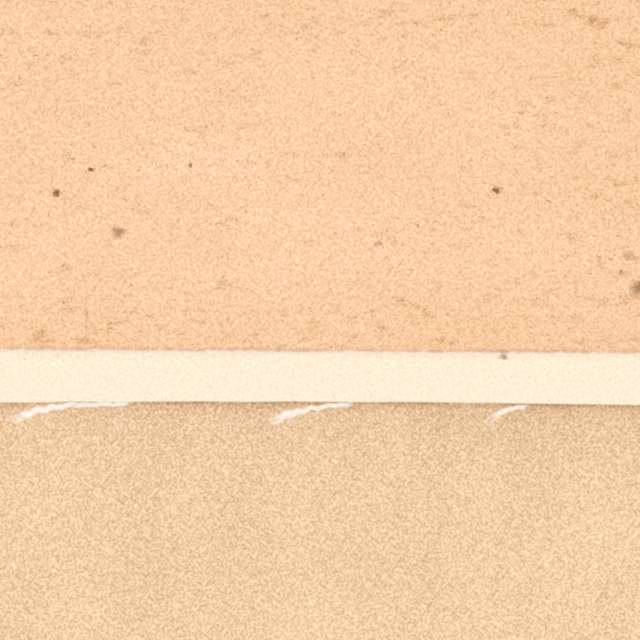
Reproduce this texture procedurally as a Shadertoy shader.

```glsl
// Aged paper: a warm, foxed sheet above a pale cut edge and a tan backing board.
// Rotated gradient noise makes clustered stains and grain; distance functions
// place the edges, dark specks and torn white fibres.
#define SHEET_COLOR vec3(0.988, 0.818, 0.658)
#define BOARD_COLOR vec3(0.942, 0.803, 0.648)
#define STRIP_COLOR vec3(0.995, 0.942, 0.845)
#define STAIN_COLOR vec3(0.740, 0.520, 0.330)
#define SHADOW_COLOR vec3(0.680, 0.510, 0.370)
#define FIBRE_COLOR vec3(1.000, 0.965, 0.930)
#define STRIP_TOP 0.4550
#define STRIP_BOTTOM 0.3705
#define GRAIN_SCALE 215.0
#define GRAIN_AMOUNT 0.140
#define STAIN_AMOUNT 0.48

// Speck: centre x, centre y, radius, darkness
const vec4 SPECKS[8] = vec4[8](
    vec4(.088, .699, .0058, .75), vec4(.143, .736, .0042, .70),
    vec4(.296, .742, .0042, .55), vec4(.776, .703, .0058, .75),
    vec4(.185, .637, .0100, .45), vec4(.787, .445, .0062, .50),
    vec4(.998, .550, .0130, .50), vec4(.592, .620, .0055, .32));

// Fibre: left end, right end, drop below the edge, curl exponent
const vec4 FIBRES[3] = vec4[3](
    vec4(.012, .208, .025, 5.0), vec4(.416, .556, .027, 2.3),
    vec4(.757, .830, .028, 2.6));

vec2 gradient(ivec2 cell) {
    uint h = uint(cell.x) * 1597334677u ^ uint(cell.y) * 3812015801u;
    h = (h ^ (h >> 15)) * 2246822519u;
    h ^= h >> 13;
    float angle = float(h & 65535u) * 6.28318 / 65536.0;
    return vec2(cos(angle), sin(angle));
}

float gradientNoise(vec2 p) {
    ivec2 i = ivec2(floor(p));
    vec2 f = fract(p);
    vec2 u = f * f * f * (f * (f * 6.0 - 15.0) + 10.0);
    float a = dot(gradient(i), f);
    float b = dot(gradient(i + ivec2(1, 0)), f - vec2(1, 0));
    float c = dot(gradient(i + ivec2(0, 1)), f - vec2(0, 1));
    float d = dot(gradient(i + ivec2(1, 1)), f - vec2(1, 1));
    return mix(mix(a, b, u.x), mix(c, d, u.x), u.y);
}

// Each octave is turned so that the lattice does not show
float fbm(vec2 p) {
    float sum = 0.0, amp = 0.6;
    for (int k = 0; k < 4; k++) {
        sum += amp * gradientNoise(p);
        p = mat2(1.6, 1.1, -1.1, 1.6) * p + 7.3;
        amp *= 0.62;
    }
    return sum;
}

float grain(vec2 p) {
    vec2 q = mat2(0.80, 0.60, -0.60, 0.80) * p * GRAIN_SCALE;
    vec2 r = mat2(0.92, -0.39, 0.39, 0.92) * p * GRAIN_SCALE;
    return gradientNoise(q) + 0.50 * gradientNoise(r * 0.62 + 31.7)
         + 0.32 * gradientNoise(q.yx * 0.31 + 83.1);
}

vec3 sheet(vec2 p) {
    // Stains gather at the top, the right side and near the cut edge
    float age = 0.50 + 0.5 * smoothstep(0.82, 1.0, p.y)
              + 0.5 * smoothstep(0.72, 1.0, p.x)
              + 0.6 * smoothstep(0.60, 0.47, p.y);
    float patches = 0.75 + 1.3 * fbm(p * vec2(6.0, 13.0) + 2.6);
    float blotch = smoothstep(0.02, 0.58, fbm(p * vec2(24.0, 48.0)));
    float fleck = smoothstep(0.14, 0.52, fbm(p * vec2(85.0, 110.0) + 19.0));
    float cloud = fbm(p * vec2(3.5, 6.0) + 4.0);
    vec3 col = SHEET_COLOR + vec3(0.010, 0.030, 0.040) * cloud;
    col -= vec3(0.008, 0.018, 0.024) * (age - 0.60);
    float stain = max(patches, 0.15) * (0.85 * age * blotch + 0.85 * fleck);
    return mix(col, STAIN_COLOR, STAIN_AMOUNT * min(stain, 1.3));
}

vec3 board(vec2 p, float depth) {
    float cloud = fbm(p * vec2(7.0, 4.5) + 50.0);
    vec3 col = BOARD_COLOR + vec3(0.040, 0.045, 0.050) * cloud;
    col += vec3(0.012, 0.012, 0.010) * smoothstep(0.05, 0.25, depth);
    float contact = 0.55 + 0.7 * gradientNoise(vec2(p.x * 9.0, 2.3));
    float shade = 0.18 * exp(-depth / 0.035) + contact * exp(-depth / 0.0045);
    return mix(col, SHADOW_COLOR, clamp(shade, 0.0, 0.85));
}

void mainImage(out vec4 fragColor, in vec2 fragCoord) {
    vec2 p = fragCoord / iResolution.xy;
    float soft = max(1.0 / iResolution.y, 0.0024);
    float ripple = 0.0012 * gradientNoise(vec2(p.x * 14.0, 5.3));
    float top = STRIP_TOP - 0.006 * p.x + ripple;
    float bottom = STRIP_BOTTOM + 0.010 * p.x - 0.0135 * p.x * p.x - ripple;
    float g = grain(p);

    // Three layers, from the board up to the sheet
    vec3 boardCol = board(p, max(bottom - p.y, 0.0)) + g * GRAIN_AMOUNT * vec3(0.82, 0.94, 1.10);
    float fleck = smoothstep(0.24, 0.60, fbm(p * 95.0 + 61.0));
    vec3 stripCol = STRIP_COLOR + g * GRAIN_AMOUNT * vec3(0.15, 0.32, 0.52);
    stripCol -= vec3(0.03, 0.09, 0.11) * fleck;
    stripCol -= vec3(0.01, 0.03, 0.03) * smoothstep(0.018, 0.0, top - p.y);
    vec3 sheetCol = sheet(p) + g * GRAIN_AMOUNT * vec3(0.40, 0.74, 0.90);
    vec3 col = mix(boardCol, stripCol, smoothstep(-soft, soft, p.y - bottom));
    float ragged = 0.0016 * gradientNoise(p * vec2(110.0, 60.0) + 0.4);
    col = mix(col, sheetCol, smoothstep(-soft, soft, p.y - top + ragged));
    float rimOffset = (p.y - top - 0.001) / 0.0035;
    float rim = exp(-rimOffset * rimOffset) * (0.40 + 0.7 * gradientNoise(p * vec2(70.0, 90.0)));
    col = mix(col, vec3(0.83, 0.67, 0.58), clamp(rim, 0.0, 1.0));

    // Dark specks with soft, ragged outlines
    for (int k = 0; k < 8; k++) {
        vec4 s = SPECKS[k];
        float d = length((p - s.xy) * vec2(0.9, 1.0)) + 0.006 * gradientNoise(p * 130.0 + float(k) + 0.37);
        col = mix(col, vec3(0.38, 0.26, 0.14), s.w * smoothstep(s.z * 1.45, 0.0, d));
    }

    // Torn fibres curl away below the strip, frayed at the loose left end
    for (int k = 0; k < 3; k++) {
        vec4 f = FIBRES[k];
        float t = clamp((p.x - f.x) / (f.y - f.x), 0.0, 1.0);
        float wobble = 0.0045 * gradientNoise(vec2(p.x * 75.0, float(k) * 3.7 + 0.4));
        float y = bottom - 0.0065 * (1.0 - t * t * 0.6) - f.z * pow(1.0 - t, f.w) + wobble;
        float width = mix(0.0090, 0.0032, smoothstep(0.0, 0.65, t));
        float ends = smoothstep(f.x - 0.004, f.x + 0.030, p.x) * smoothstep(f.y, f.y - 0.015, p.x);
        float fray = 0.90 + 0.9 * (1.0 - t) * gradientNoise(p * vec2(110.0, 160.0));
        float body = smoothstep(width + soft, width * 0.3, abs(p.y - y));
        col = mix(col, FIBRE_COLOR, clamp(body * ends * fray, 0.0, 1.0));
    }
    fragColor = vec4(clamp(col, 0.0, 1.0), 1.0);
}
```
